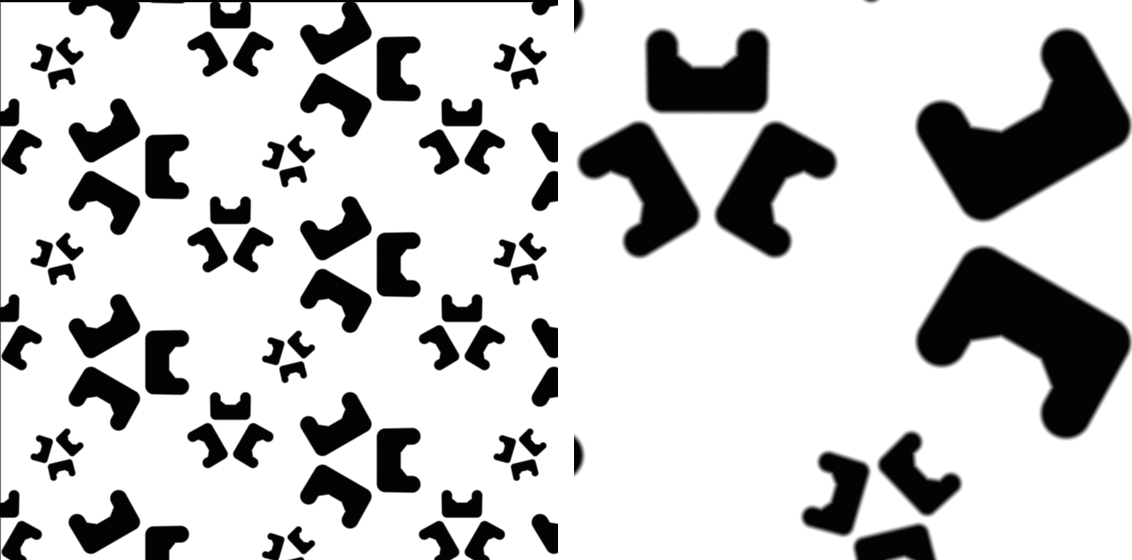
Left: the whole. Right: its middle third, enlarged.
This pattern is drawn by a WebGL 1 fragment shader. Its source:

```glsl
precision highp float;
// Black three-piece rosettes of notched blocks in three sizes on a staggered white lattice.

uniform vec2 u_resolution;

#define PERIOD vec2(0.8268, 0.3495)   // lattice period, in canvas heights
#define LARGE_AT vec2(0.6374, 0.5275)
#define MEDIUM_AT vec2(0.4115, 0.5775)
#define SMALL_AT vec2(0.5164, 0.3642)
#define LARGE_SIZE 0.1133             // outer reach of the large rosette
#define SIZE_RATIO 0.63               // each size relative to the next larger
#define ARM_RADIUS 0.132              // relative to the rosette reach
#define SOFTNESS 0.0021               // half width of the soft edge
#define TOP_LINE 0.0040
#define LEFT_LINE 0.0019
#define INK vec3(0.01)
#define PAPER vec3(1.0)

const float PI = 3.14159265;

float capsule(vec2 p, vec2 a, vec2 b, float radius) {
  vec2 ap = p - a, ab = b - a;
  float t = clamp(dot(ap, ab) / dot(ab, ab), 0.0, 1.0);
  return length(ap - ab * t) - radius;
}

// Block with two rounded arms pointing along +x and a bevelled notch between them.
float notchedBlock(vec2 p) {
  p.y = abs(p.y);
  float arm = capsule(p, vec2(0.445, 0.37), vec2(0.87, 0.378), ARM_RADIUS);
  float bevel = (p.x - 0.69 - 0.8 * (p.y - 0.12)) * 0.78;
  float front = min(p.x - 0.69, bevel);
  float web = max(max(0.313 - p.x, front), p.y - 0.37);
  return min(arm, web);
}

// Three blocks around a centre, the first one facing the given angle.
float rosette(vec2 p, float size, float facing) {
  float sector = 2.0 * PI / 3.0;
  float angle = atan(p.y, p.x + 1e-6) - facing;
  angle = mod(angle + 0.5 * sector, sector) - 0.5 * sector;
  vec2 folded = length(p) * vec2(cos(angle), sin(angle));
  return size * notchedBlock(folded / size);
}

vec2 wrapCell(vec2 p) {
  return (fract(p / PERIOD + 0.5) - 0.5) * PERIOD;
}

// Rosettes on the lattice corners and on the cell centres.
float staggered(vec2 p, float size, float facing) {
  float corners = rosette(wrapCell(p), size, facing);
  float centres = rosette(wrapCell(p + 0.5 * PERIOD), size, facing);
  return min(corners, centres);
}

void main() {
  vec2 p = gl_FragCoord.xy / u_resolution.y;
  float pixel = 1.0 / u_resolution.y;

  float mediumSize = LARGE_SIZE * SIZE_RATIO;
  float smallSize = mediumSize * SIZE_RATIO;
  float d = staggered(p - LARGE_AT, LARGE_SIZE, 0.0);
  d = min(d, staggered(p - MEDIUM_AT, mediumSize, 0.5 * PI));
  d = min(d, staggered(p - SMALL_AT, smallSize, 0.76));

  float soft = max(SOFTNESS, 0.7 * pixel);
  float ink = 1.0 - smoothstep(-soft, soft, d);

  // Dark line along the top and a fainter one down the left side.
  float top = clamp((p.y - 1.0 + TOP_LINE) / pixel + 0.5, 0.0, 1.0);
  float left = clamp((LEFT_LINE - p.x) / pixel + 0.5, 0.0, 1.0);
  ink = max(ink, max(top, 0.55 * left));

  gl_FragColor = vec4(mix(PAPER, INK, ink), 1.0);
}
```
